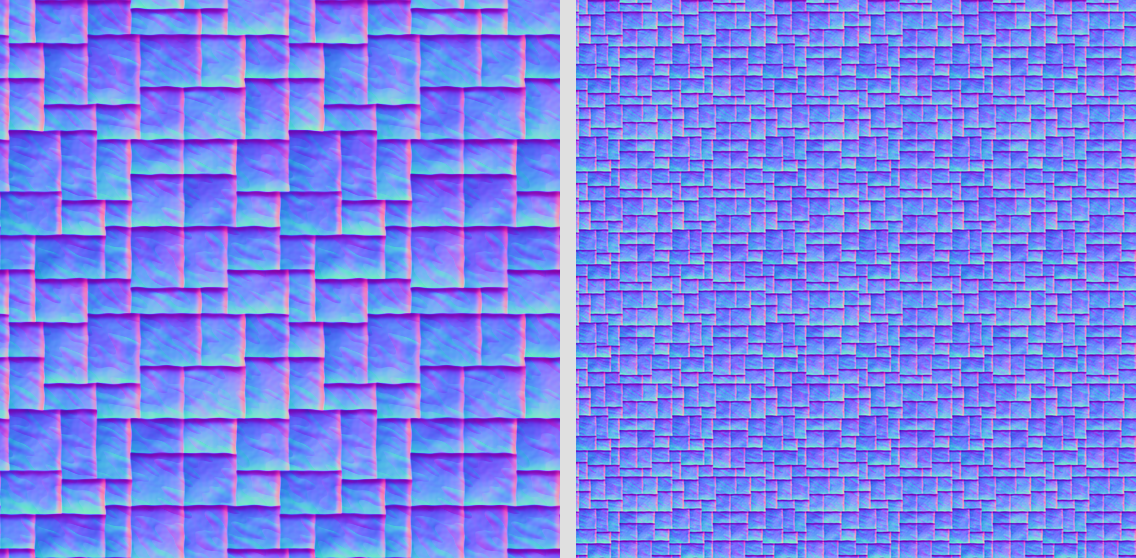
Left: one tile. Right: repeated 3 by 3.
Write a Shadertoy shader that draws this texture map.

```glsl
// Tangent-space normal map of interlocking rough-hewn stone blocks, two repeats each way.

const float REPEAT = 16.0;  // layout units in one repeat
const float CELLS = 6.0;    // blocks along one repeat

vec2 hash2(vec2 p) {
    vec3 q = fract((p.xyx + 7.3) * vec3(0.1031, 0.1030, 0.0973));
    q += dot(q, q.yzx + 33.33);
    return fract((q.xx + q.yz) * q.zy);
}

// Gradient noise that wraps every 8 lattice cells
float cornerSlope(vec2 cell, vec2 corner, vec2 f, float seed) {
    float angle = 6.2832 * hash2(mod(cell + corner, 8.0) + seed * vec2(9.0, 11.0)).x;
    return dot(vec2(cos(angle), sin(angle)), f - corner);
}

float gradientNoise(vec2 p, float seed) {
    vec2 cell = floor(p), f = p - cell;
    vec2 u = f * f * f * (f * (f * 6.0 - 15.0) + 10.0);
    return mix(mix(cornerSlope(cell, vec2(0, 0), f, seed), cornerSlope(cell, vec2(1, 0), f, seed), u.x),
               mix(cornerSlope(cell, vec2(0, 1), f, seed), cornerSlope(cell, vec2(1, 1), f, seed), u.x), u.y);
}

// Jittered lattice point, snapped to half units so that some seams line up
vec2 latticePoint(vec2 v) {
    vec2 jitter = hash2(mod(v, CELLS)) * 1.5 - 0.75;
    return round((v * REPEAT / CELLS + jitter) * 2.0) / 2.0;
}

// Pinwheel layout: lattice points alternately carry a horizontal or a vertical seam
vec4 blockBounds(vec2 cell) {
    vec2 bl = latticePoint(cell), br = latticePoint(cell + vec2(1, 0));
    vec2 tl = latticePoint(cell + vec2(0, 1)), tr = latticePoint(cell + 1.0);
    bool even = mod(cell.x + cell.y, 2.0) < 0.5;
    return even ? vec4(tl.x, bl.y, br.x, tr.y) : vec4(bl.x, br.y, tr.x, tl.y);
}

// Stone surface: broad swells, slanted chisel creases and fine grain
float stoneHeight(vec2 p, float seed) {
    float crease = gradientNoise(vec2(0.5 * (p.x - p.y), p.x + 1.5 * p.y), seed + 1.0);
    return 0.30 * gradientNoise(p * 0.5, seed)
         + 0.10 * crease - 0.10 * abs(crease)
         + 0.016 * gradientNoise(p * 3.0, seed + 2.0);
}

vec2 stoneSlope(vec2 p, float seed) {
    float e = 0.06, h = stoneHeight(p, seed);
    return vec2(h - stoneHeight(p + vec2(e, 0), seed),
                stoneHeight(p + vec2(0, e), seed) - h) / e;
}

vec2 blockSlope(vec2 p, vec4 bounds, vec2 cell) {
    vec2 trait = hash2(mod(cell, CELLS) + 40.0);
    vec2 wear = hash2(mod(cell, 2.0 * CELLS) + 90.0);  // differs between repeats
    vec2 lower = max(p - bounds.xy, 0.0), upper = max(bounds.zw - p, 0.0);
    vec2 centred = (lower - upper) / (bounds.zw - bounds.xy);

    // Face: tilt, slight pillow and rough stone
    vec2 tilt = mix(trait, wear, 0.4) - 0.5;
    vec2 slope = vec2(-0.13, 0.08) + tilt * vec2(0.45, 0.55);
    slope += centred * vec2(0.08, -0.18);
    slope += stoneSlope(p, floor(trait.x * 50.0));

    // Rims: sharp on the right and top, soft on the left and bottom
    float chip = 1.0 + 0.8 * gradientNoise(p, floor(trait.y * 50.0));
    vec2 sharp = exp(-upper * upper / vec2(0.05, 0.045));
    vec2 soft = exp(-lower / vec2(0.30, 0.38));
    slope.x += chip * (0.9 + 1.5 * trait.y) * sharp.x - 0.45 * soft.x;
    slope.y -= chip * (1.4 + 0.9 * trait.x) * sharp.y + 0.45 * exp(-upper.y / 0.4);
    slope.y += chip * (0.25 + 1.0 * wear.x) * soft.y;
    return slope;
}

void mainImage(out vec4 fragColor, in vec2 fragCoord) {
    vec2 p = fragCoord / iResolution.xy * 2.0 * REPEAT;
    p += 0.09 * vec2(gradientNoise(p, 3.0), gradientNoise(p, 5.0));  // uneven seams

    // Blend the blocks around this point by their softened coverage
    vec2 blur = max(vec2(0.08), 2.0 * REPEAT / iResolution.xy);
    vec2 home = floor(p * CELLS / REPEAT), slope = vec2(0.0);
    for (int y = -1; y <= 1; y++)
    for (int x = -1; x <= 1; x++) {
        vec2 cell = home + vec2(x, y);
        vec4 bounds = blockBounds(cell);
        vec2 cover = smoothstep(bounds.xy - blur, bounds.xy + blur, p)
                   - smoothstep(bounds.zw - blur, bounds.zw + blur, p);
        float weight = cover.x * cover.y;
        if (weight > 0.0) slope += weight * blockSlope(p, bounds, cell);
    }

    fragColor = vec4(0.5 + 0.5 * normalize(vec3(slope, 1.0)), 1.0);
}
```
